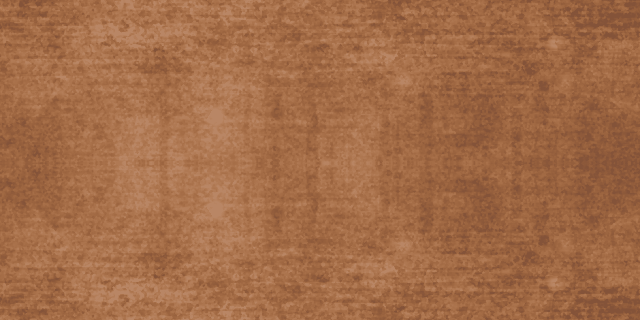
Write a Shadertoy shader that draws this texture.

```glsl
const vec3 MID_COPPER = vec3(0.64, 0.42, 0.27);
const vec3 TONE_STEP = vec3(0.04, 0.0385, 0.033);
const vec3 TONE_CURVE = vec3(-0.0025, 0.001, 0.006);
const float TONE_LIMIT = 2.6;
const float MIRROR_HEIGHT = 0.49;
const float DETAIL_CONTRAST = 1.15;
const float GRAIN = 0.8;
const float COARSE_GRAIN = 0.55;
const float SCANLINES = 0.75;
const float BLOTCHES = 0.7;
const float WEAR = 1.4;
const float STREAKS = 0.9;
const float SPOTS = 1.3;
const float FLAKES = 1.2;

vec3 hash3(vec2 p) {
    vec3 h = fract(p.xyx * vec3(0.1031, 0.1030, 0.0973));
    h += dot(h, h.yxz + 33.33);
    return fract((h.xxy + h.yzz) * h.zyx);
}

// Cellular noise: x = blended cell value (-1..1), y = nearest distance, z = nearest id
vec3 cells(vec2 p) {
    vec2 base = floor(p);
    float total = 0.0, weights = 1e-5, nearest = 8.0, id = 0.0;
    for (int j = -1; j <= 1; j++) {
        for (int i = -1; i <= 1; i++) {
            vec2 cell = base + vec2(i, j);
            vec3 h = hash3(cell);
            vec2 offset = cell + h.xy - p;
            float d2 = dot(offset, offset);
            float w = exp(-7.0 * d2);
            total += w * h.z;
            weights += w;
            if (d2 < nearest) {
                nearest = d2;
                id = h.z;
            }
        }
    }
    return vec3(2.0 * total / weights - 1.0, sqrt(nearest), id);
}

float noise(vec2 p) {
    return cells(p).x;
}

// Broad shading: dim left edge, bright middle, dark right side
float broadTone(float x) {
    return -0.7 + 1.5 * smoothstep(-0.1, 0.45, x) - 1.7 * smoothstep(1.05, 1.55, x);
}

// Ragged round marks in the few cells whose id passes the rarity
float marks(vec2 p, float rarity, float radius, float ragged) {
    vec3 c = cells(p);
    return step(rarity, c.z) * smoothstep(radius, radius * 0.5, c.y + ragged);
}

void mainImage(out vec4 fragColor, in vec2 fragCoord) {
    vec2 p = fragCoord / iResolution.y;
    vec2 q = vec2(p.x, abs(p.y - MIRROR_HEIGHT));
    float band = smoothstep(0.08, 0.42, q.y);

    // Grain and blotches
    float fine = noise(q * 150.0 + 11.0);
    float coarse = noise(q * vec2(50.0, 65.0) + 37.0);
    float patches = noise(q * 5.0 + 5.0);
    float detail = GRAIN * fine + COARSE_GRAIN * coarse;
    detail += BLOTCHES * (patches + 0.6 * noise(q * 14.0 + 71.0));

    // Horizontal scanlines, strongest near the top and bottom
    float lines = noise(q * vec2(4.0, 110.0) + 23.0);
    detail += SCANLINES * mix(0.5, 1.1, band) * lines;

    // Speckled wear
    float speckle = noise(q * vec2(60.0, 80.0) + 53.0) + 0.5 * patches + 0.25 * fine;
    detail += WEAR * mix(0.15, 0.8, band) * (smoothstep(-0.4, 0.2, speckle) - 0.6);

    // Vertical drips through the middle
    float drip = noise(vec2(q.x * 32.0 + 0.08 * coarse, q.y * 2.0) + 91.0);
    detail -= STREAKS * smoothstep(0.4, 0.95, drip) * (1.0 - smoothstep(0.15, 0.32, q.y));

    // Dark spots and rare light flakes
    float ragged = 0.07 * coarse + 0.05 * fine;
    detail -= SPOTS * marks(q * 13.0 + 17.0, 0.86, 0.3, ragged) * mix(0.3, 1.0, band);
    detail += FLAKES * marks(q * 9.0 + 43.0, 0.96, 0.28, ragged);

    float tone = broadTone(p.x + 0.06 * patches) + DETAIL_CONTRAST * detail;
    tone = clamp(tone, -TONE_LIMIT, TONE_LIMIT);
    vec3 color = MID_COPPER + TONE_STEP * tone + TONE_CURVE * tone * tone;
    fragColor = vec4(color, 1.0);
}
```
